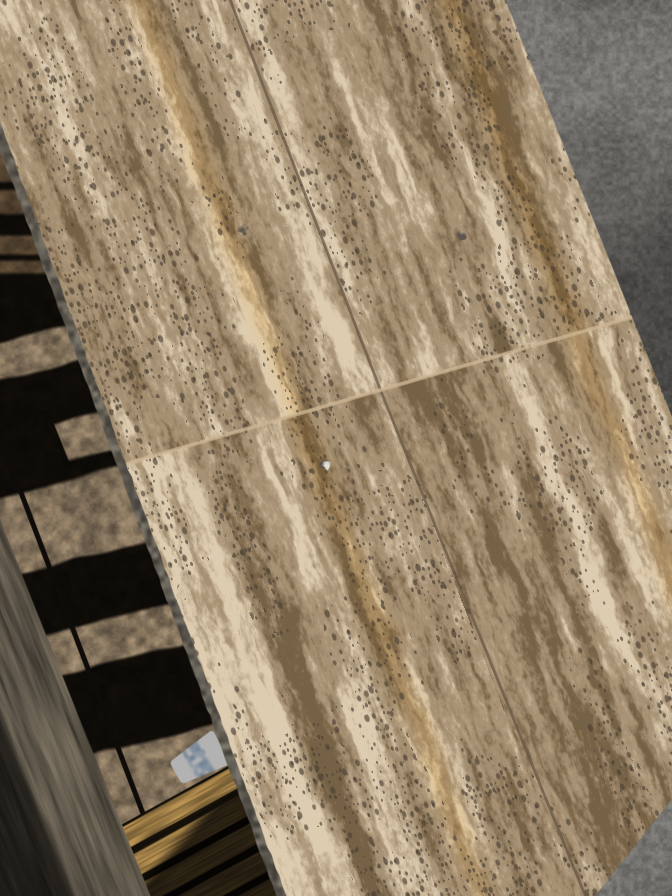
Give the GLSL for this texture, as a Shadertoy shader.

```glsl
// Veined travertine slabs over a shadowed pallet yard, with asphalt beyond.
#define SLANT 0.385
#define SEAM_U 0.257
#define VEIN_FREQ 34.0
#define VEIN_CONTRAST 0.95
#define PIT_AMOUNT 0.36
#define BROWN vec3(0.46, 0.38, 0.27)
#define TAN vec3(0.655, 0.57, 0.455)
#define CREAM vec3(0.87, 0.80, 0.69)
#define SHADOW vec3(0.055, 0.045, 0.03)
#define ASPHALT vec3(0.445, 0.44, 0.425)
#define PX (1.0 / iResolution.y)

float hash(vec2 p) {
  vec3 q = fract(p.xyx * vec3(0.1031, 0.103, 0.0973));
  q += dot(q, q.yzx + 33.33);
  return fract((q.x + q.y) * q.z);
}

float noise(vec2 p) {
  vec2 i = floor(p), f = fract(p);
  f = f * f * (3.0 - 2.0 * f);
  return mix(mix(hash(i), hash(i + vec2(1, 0)), f.x),
             mix(hash(i + vec2(0, 1)), hash(i + vec2(1, 1)), f.x), f.y);
}

float fbm(vec2 p) {
  float sum = 0.0, amp = 0.53;
  for (int i = 0; i < 4; i++) {
    sum += amp * noise(p);
    p = p * 2.03 + 17.3;
    amp *= 0.5;
  }
  return sum;
}

float inside(float d) { return smoothstep(-PX, PX, d); }
float band(float v, float lo, float hi) { return smoothstep(-0.003, 0.003, min(v - lo, hi - v)); }
float vein(float u, float centre, float width) { float d = (u - centre) / width; return exp(-d * d); }

// Broad light and dark veins of the four tiles
float placedVeins(float u, bool right, bool lower) {
  if (!lower && !right) return 0.36 * vein(u, 0.141, 0.011) + 0.26 * vein(u, 0.24, 0.02) - 0.18 * vein(u, 0.18, 0.024);
  if (!lower) return 0.36 * vein(u, 0.452, 0.01) + 0.12 * vein(u, 0.31, 0.05) - 0.16 * vein(u, 0.51, 0.04);
  if (!right) return 0.3 * smoothstep(0.03, 0.0, u) - 0.36 * vein(u, 0.041, 0.014) + 0.3 * vein(u, 0.095, 0.02);
  return 0.34 * vein(u, 0.418, 0.012) + 0.25 * vein(u, 0.525, 0.012) - 0.2 * vein(u, 0.31, 0.05);
}

vec3 stone(vec2 p, float u, float cross) {
  float s = p.y + SLANT * p.x;
  bool right = u > SEAM_U, lower = cross > 0.0;
  vec2 seed = vec2(right ? 31.0 : 3.0, lower ? 57.0 : 11.0);
  float w = u + 0.016 * (fbm(vec2(u * 22.0, s * 13.0) + seed) - 0.5) + 0.005 * (noise(vec2(u * 90.0, s * 60.0)) - 0.5);
  float broad = fbm(vec2(w * VEIN_FREQ, s * 3.5) + seed) - 0.5;
  float streak = fbm(vec2(w * 110.0, s * 17.0) + seed) - 0.5;
  float grain = fbm(vec2(u * 260.0, s * 150.0)) - 0.5;
  float tone = 0.5 + VEIN_CONTRAST * (broad + streak) + 0.45 * grain + placedVeins(w, right, lower);
  vec3 col = mix(BROWN, TAN, smoothstep(0.05, 0.5, tone));
  col = mix(col, CREAM, smoothstep(0.48, 0.98, tone));
  col *= mix(vec3(1), vec3(1.02, 0.95, 0.78), 0.7 * vein(w, right ? 0.5 : 0.155, 0.014));

  // Pits stretched along the veins
  for (int k = 0; k < 2; k++) {
    vec2 g = vec2(u * 105.0, s * 66.0) * (1.0 + 0.7 * float(k)) + float(k) * 9.7;
    vec2 id = floor(g), c = fract(g) - 0.3 - 0.4 * vec2(hash(id + 3.0), hash(id + 8.0));
    float size = 0.1 + 0.2 * hash(id + 21.0);
    float chance = PIT_AMOUNT * smoothstep(0.3, 0.7, noise(vec2(u * 25.0, s * 9.0)));
    col = mix(col, vec3(0.29, 0.25, 0.2), 0.65 * step(hash(id), chance) * smoothstep(size + 0.12, size - 0.08, length(c)));
  }

  // Joints and larger chips
  float joint = abs(u - SEAM_U - 0.02 * max(p.y - 0.44, 0.0));
  col = mix(col, vec3(0.4, 0.34, 0.27), 0.75 * smoothstep(0.0026, 0.0008, joint));
  col = mix(col, vec3(0.8, 0.71, 0.58), 0.8 * smoothstep(0.0032, 0.001, abs(cross)));
  float rough = 0.006 * noise(p * 260.0);
  float dents = min(length(p - vec2(0.361, 0.52)), min(length(p - vec2(0.516, 0.264)), length(p - vec2(0.272, 0.257))));
  col = mix(col, vec3(0.32, 0.3, 0.29), 0.85 * smoothstep(0.01, 0.005, dents + rough));
  return mix(col, vec3(0.88, 0.87, 0.84), smoothstep(0.009, 0.005, length(p - vec2(0.365, 0.521)) + rough));
}

vec3 yard(vec2 p) {
  // Sunlit floor strips
  float debris = fbm(p * 95.0), v = p.y + 0.25 * p.x + 0.006 * (noise(p * 35.0) - 0.5);
  float lit = band(v, 0.382, 0.425) + band(v, 0.555, 0.645) + band(v, 0.722, 0.77) + band(v, 0.868, 0.96);
  lit += band(v, 0.488, 0.535) * inside(p.x - 0.055 - 0.4 * (p.y - 0.46));
  vec3 col = mix(SHADOW * (0.6 + 0.8 * debris), vec3(0.53, 0.46, 0.37) * (0.55 + 0.8 * debris), min(lit, 1.0));
  float slats = band(p.y, 0.16, 0.203) + band(p.y, 0.212, 0.239) + band(p.y, 0.263, 0.284) + band(p.y, 0.291, 0.305);
  col = mix(col, vec3(0.4, 0.32, 0.23) * (0.6 + 0.7 * debris), 0.85 * slats);
  float cable = abs(p.x - 0.38 * (p.y - 0.488));
  col = mix(col, SHADOW, smoothstep(0.004, 0.002, cable));

  // Yellow pallet boards
  float w = p.y + 0.55 * p.x - 0.995;
  vec3 timber = vec3(0.66, 0.52, 0.29) * (0.7 + 0.45 * noise(vec2(w * 420.0, p.x * 35.0)));
  float board = abs(fract(w / 0.037) - 0.46);
  timber *= mix(1.0, 0.12, smoothstep(0.33, 0.41, board));
  timber *= 1.0 - 0.75 * smoothstep(0.0, 0.025, p.x - 0.215 + 0.9 * (p.y - 0.91)) * inside(w - 0.04);
  col = mix(col, timber, inside(w) * inside(p.x - 0.135));

  // Discarded cup
  vec2 c = mat2(0.87, 0.5, -0.5, 0.87) * (p - vec2(0.222, 0.848));
  vec2 q = abs(c) - vec2(0.026, 0.014 + 0.13 * c.x);
  vec3 cup = mix(vec3(0.7), vec3(0.42, 0.5, 0.58), band(c.x, -0.012, 0.01) * noise(c * 180.0));
  col = mix(col, cup, inside(0.004 - length(max(q, 0.0))));

  // Weathered beams
  float b = p.x - 0.4 * (p.y - 0.58);
  vec3 beam = vec3(0.37, 0.34, 0.29) * (0.5 + 0.95 * fbm(vec2(b * 170.0, p.y * 12.0)));
  beam *= mix(0.35, 1.0, smoothstep(-0.094, -0.08, b));
  return mix(col, beam, inside(-b));
}

vec3 asphalt(vec2 p) {
  vec3 col = ASPHALT * (0.62 + 0.45 * fbm(p * 210.0) + 0.32 * fbm(p * 12.0));
  return col * (1.0 - 0.32 * smoothstep(0.12, 0.34, p.y) * smoothstep(0.75, 0.55, p.y));
}

void mainImage(out vec4 fragColor, in vec2 fragCoord) {
  vec2 p = vec2(0.75 * fragCoord.x / iResolution.x, 1.0 - fragCoord.y / iResolution.y);
  float cross = p.y - 0.517 + 0.29 * (p.x - 0.143);
  float left = p.x - 0.37 * (p.y - 0.137) + 0.002 * (noise(p * 90.0) - 0.5);
  float right = 0.564 + 0.4 * p.y - p.x;
  float foot = (1.834 - p.y - 1.256 * p.x) * 0.62;
  vec3 side = vec3(0.42, 0.4, 0.36) * (0.6 + 0.6 * noise(p * 150.0));
  vec3 col = mix(yard(p), side, inside(left + 0.011));
  col = mix(col, stone(p, p.x - SLANT * p.y, cross), inside(left));
  fragColor = vec4(mix(asphalt(p), col, inside(min(right, foot))), 1.0);
}
```
